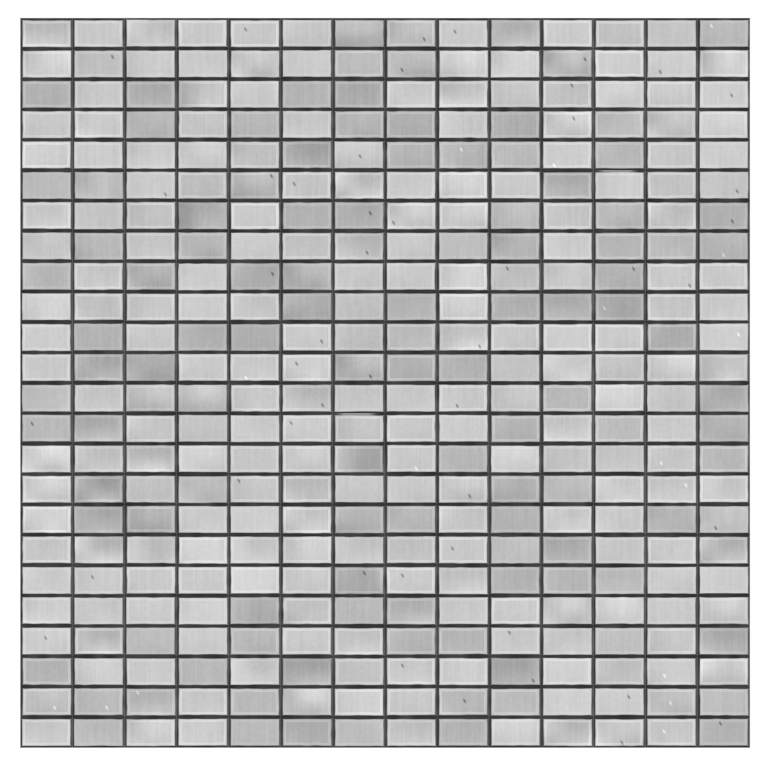
Write a WebGL 1 fragment shader that draws this texture.

```glsl
precision highp float;
// Sheet of grey glazed mosaic tiles, 14 by 24, with dark grout on a white ground.
uniform vec2 u_resolution;

float hash(vec2 p) {
  vec3 q = fract(p.xyx * vec3(0.1031, 0.103, 0.0973));
  q += dot(q, q.yzx + 33.33);
  return fract((q.x + q.y) * q.z);
}

float noise(vec2 p) {
  vec2 i = floor(p), f = fract(p);
  f = f * f * (3.0 - 2.0 * f);
  return mix(mix(hash(i), hash(i + vec2(1, 0)), f.x),
             mix(hash(i + vec2(0, 1)), hash(i + vec2(1, 1)), f.x), f.y);
}

// Glaze brightness of one tile; uv runs 0..1 over the tile.
float glaze(vec2 uv, vec2 cell, vec2 p) {
  float shade = 0.795 - 0.1 * smoothstep(0.45, 1.0, hash(cell + 3.7));
  shade += 0.03 * (hash(cell.xx + 51.0) - 0.5);
  // cloudy firing marks, different on every tile
  float cloud = noise(uv * vec2(1.6, 1.3) + cell * 17.0);
  shade -= (cloud - 0.45) * mix(0.04, 0.2, pow(hash(cell + 81.0), 2.0));
  // fine brushed streaks and grain
  shade += 0.025 * (noise(p * vec2(380.0, 24.0)) - 0.5);
  shade += 0.02 * (noise(p * 260.0) - 0.5);
  return shade;
}

void main() {
  vec2 p = gl_FragCoord.xy / u_resolution;
  float soft = max(0.0012, 0.7 / min(u_resolution.x, u_resolution.y));

  // grid cells, measured in canvas units from each tile centre
  vec2 count = vec2(14.0, 24.0);
  vec2 pitch = 0.9496 / count;
  vec2 grid = (p - 0.0267) / pitch;
  vec2 cell = clamp(floor(grid), vec2(0.0), count - 1.0);
  vec2 uv = grid - cell;
  vec2 local = (uv - 0.5) * pitch;

  // tiles laid slightly out of line
  vec2 shift = vec2(hash(cell + 11.0), hash(cell + 29.0)) - 0.5;
  vec2 q = abs(local - shift * 0.0009) - (pitch * 0.5 - vec2(0.0025, 0.0024));
  float d = max(q.x, q.y) + 0.0007 * (noise(p * 90.0) - 0.5);

  // glaze with a pale bevel just inside the edge
  float tile = glaze(uv, cell, p);
  float bevel = smoothstep(-0.0048, -0.0034, d) * (1.0 - smoothstep(-0.0022, -0.0004, d));
  tile += bevel * mix(0.015, 0.075, hash(cell + 43.0));

  // rare specks and pale scratches
  vec2 spot = vec2(hash(cell + 61.0), hash(cell + 67.0)) * 0.7 + 0.15;
  vec2 away = (uv - spot) * pitch;
  away.x += away.y * 0.4;
  float speck = 1.0 - smoothstep(0.0005, 0.0026, length(away * vec2(1.0, 0.6)));
  float kind = hash(cell + 97.0);
  tile += speck * (0.14 * step(0.95, kind) - 0.22 * step(kind, 0.13));

  // grout: darker along the rows, paler on one side of the columns
  float column = smoothstep(-0.001, 0.001, q.x - q.y);
  float side = smoothstep(-0.001, 0.001, local.x);
  float grout = mix(0.225, mix(0.26, 0.34, side), column);
  grout += 0.09 * (noise(p * 70.0) - 0.5);
  // a few chips filled with pale dust
  float chip = step(0.985, hash(cell + 7.0)) * (1.0 - column);
  grout += 0.35 * chip * smoothstep(0.45, 0.2, abs(uv.x - 0.45)) * step(0.5, uv.y);

  float grey = mix(tile, grout, smoothstep(-soft, soft, d));

  // straight outer edge of the sheet
  vec2 outside = abs(p - 0.5015) - 0.4748;
  grey = mix(grey, 1.0, smoothstep(-soft, soft, max(outside.x, outside.y)));
  gl_FragColor = vec4(vec3(grey), 1.0);
}
```
